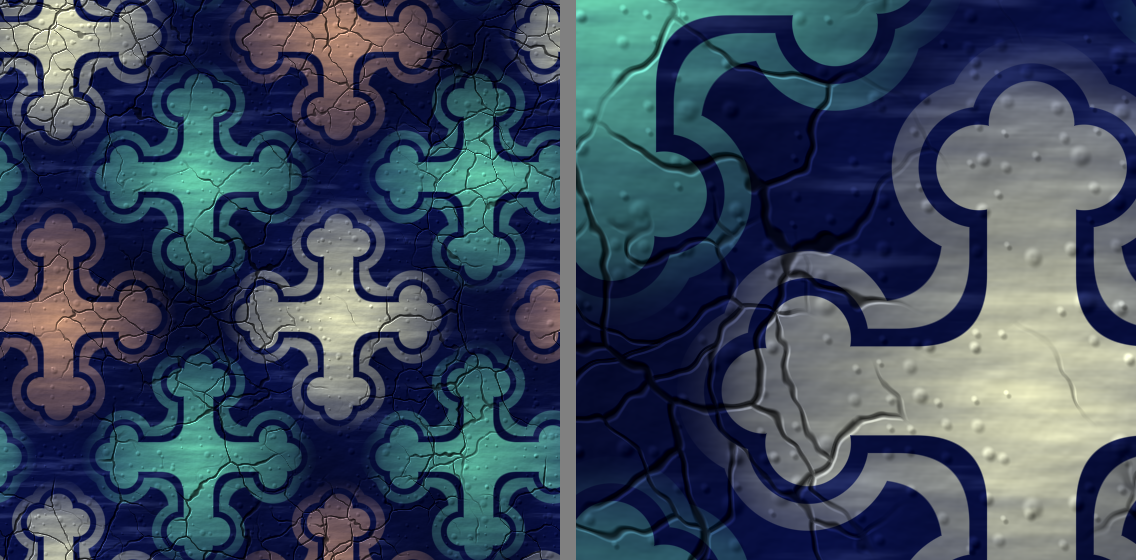
Left: the whole. Right: its middle third, enlarged.
Reproduce this pattern procedurally as a Shadertoy shader.

```glsl
const vec3 NAVY = vec3(0.025, 0.05, 0.225);
const vec3 CREAM = vec3(0.95, 0.95, 0.77);
const vec3 COPPER = vec3(0.80, 0.60, 0.48);
const vec3 TEAL = vec3(0.40, 0.80, 0.67);

float hash(vec2 p) {
    return fract(sin(dot(p, vec2(127.1, 311.7))) * 43758.5453);
}

vec2 hash2(vec2 p) {
    return vec2(hash(p), hash(p + 37.3));
}

// Value noise that wraps after a whole number of cells
float noise(vec2 uv, vec2 cells, float seed) {
    vec2 p = uv * cells, i = floor(p), f = fract(p);
    f = f * f * (3.0 - 2.0 * f);
    vec2 a = mod(i, cells) + seed, b = mod(i + 1.0, cells) + seed;
    return mix(mix(hash(a), hash(vec2(b.x, a.y)), f.x),
               mix(hash(vec2(a.x, b.y)), hash(b), f.x), f.y);
}

float fbm(vec2 uv, vec2 cells, float seed) {
    float sum = 0.0, amp = 0.5;
    for (int i = 0; i < 4; i++) {
        sum += amp * noise(uv, cells, seed);
        cells *= 2.0;
        amp *= 0.5;
    }
    return sum / 0.9375;
}

// Distance to the nearest wrapped Voronoi border, in canvas units
float borderDistance(vec2 uv, float cells, float seed) {
    vec2 p = uv * cells, i = floor(p), f = fract(p), nearest = vec2(9.0);
    for (int k = 0; k < 9; k++) {
        vec2 g = vec2(k % 3, k / 3) - 1.0;
        vec2 r = g + hash2(mod(i + g, cells) + seed) - f;
        if (dot(r, r) < dot(nearest, nearest)) nearest = r;
    }
    float d = 1.0;
    for (int k = 0; k < 9; k++) {
        vec2 g = vec2(k % 3, k / 3) - 1.0;
        vec2 r = g + hash2(mod(i + g, cells) + seed) - f;
        vec2 gap = r - nearest;
        if (dot(gap, gap) > 1e-4) d = min(d, dot(0.5 * (r + nearest), normalize(gap)));
    }
    return d / cells;
}

// Broken crack lines: 1 in the groove, 0 on sound paint
float cracks(vec2 uv, float cells, float width, float seed) {
    vec2 warp = vec2(fbm(uv, vec2(14.0), seed), fbm(uv, vec2(14.0), seed + 9.0)) - 0.5;
    float d = borderDistance(uv + 0.07 * warp, cells, seed);
    float present = smoothstep(0.42, 0.56, fbm(uv, vec2(5.0), seed + 21.0));
    return present * (1.0 - smoothstep(0.2 * width, width, d));
}

// Scattered round blisters
float blisters(vec2 uv, float cells, float seed) {
    vec2 p = uv * cells, i = mod(floor(p), cells) + seed;
    vec2 center = 0.3 + 0.4 * hash2(i);
    float radius = mix(0.12, 0.28, hash(i + 5.0));
    float present = step(0.62, hash(i + 11.0));
    return present * (1.0 - smoothstep(0.2, 1.0, length(fract(p) - center) / radius));
}

float grooves(vec2 uv) {
    return max(cracks(uv, 9.0, 0.0026, 3.0), 0.8 * cracks(uv, 17.0, 0.002, 51.0));
}

float height(vec2 uv) {
    return 0.45 * blisters(uv, 34.0, 7.0) + 0.3 * blisters(uv, 57.0, 70.0)
         + 0.5 * fbm(uv, vec2(40.0, 60.0), 31.0) - 0.8 * grooves(uv);
}

float smoothMin(float a, float b, float k) {
    float h = max(k - abs(a - b), 0.0) / k;
    return min(a, b) - 0.25 * h * h * k;
}

// Cross with a trefoil at the end of each arm
float crossDistance(vec2 p) {
    p = abs(p);
    p = vec2(max(p.x, p.y), min(p.x, p.y));
    float arms = smoothMin(p.x, p.y, 0.085) - 0.053;
    float d = max(arms, p.x - 0.285);
    d = min(d, length(p - vec2(0.266, 0.0625)) - 0.051);
    return min(d, length(p - vec2(0.318, 0.0)) - 0.051);
}

// Filled cross plus a detached outer band
float crossMask(float d, float aa) {
    float fill = 1.0 - smoothstep(-aa, aa, d);
    float band = smoothstep(-aa, aa, d - 0.021) - smoothstep(-aa, aa, d - 0.053);
    return fill + 0.72 * band;
}

void mainImage(out vec4 fragColor, in vec2 fragCoord) {
    vec2 uv = fragCoord / iResolution.xy;
    float aa = 1.6 / iResolution.y;

    // Streaked navy ground
    float streak = fbm(uv, vec2(12.0, 90.0), 13.0);
    float blotch = fbm(uv, vec2(6.0), 17.0);
    vec3 color = NAVY * mix(0.55, 1.35, blotch);
    color += vec3(0.10, 0.11, 0.13) * smoothstep(0.48, 0.85, streak) * smoothstep(0.3, 0.65, blotch);

    // Two staggered lattices of crosses, fading towards their tips
    for (int i = 0; i < 2; i++) {
        vec2 p = uv * 2.0 - vec2(0.209, 0.868) - 0.5 * float(i);
        vec2 id = floor(p + 0.5);
        p -= id;
        float r = length(p);
        vec3 paint = i == 1 ? TEAL : mix(COPPER, CREAM, mod(id.x + id.y, 2.0));
        float fade = (1.0 - 1.75 * r) * (1.0 - smoothstep(0.33, 0.44, r));
        float wear = mix(0.72, 1.15, streak) * mix(0.8, 1.15, blotch);
        float cover = crossMask(crossDistance(p), aa) * fade * wear;
        color = mix(color, paint, clamp(cover, 0.0, 1.0));
    }

    // Raking light over the relief, dark grooves
    vec2 toLight = vec2(-0.0009, 0.0012);
    float relief = clamp(height(uv - toLight) - height(uv + toLight), -0.7, 0.7);
    color = color * (1.0 + 0.65 * relief) + 0.09 * relief;
    color *= 1.0 - 0.6 * grooves(uv);
    fragColor = vec4(clamp(color, 0.0, 1.0), 1.0);
}
```
